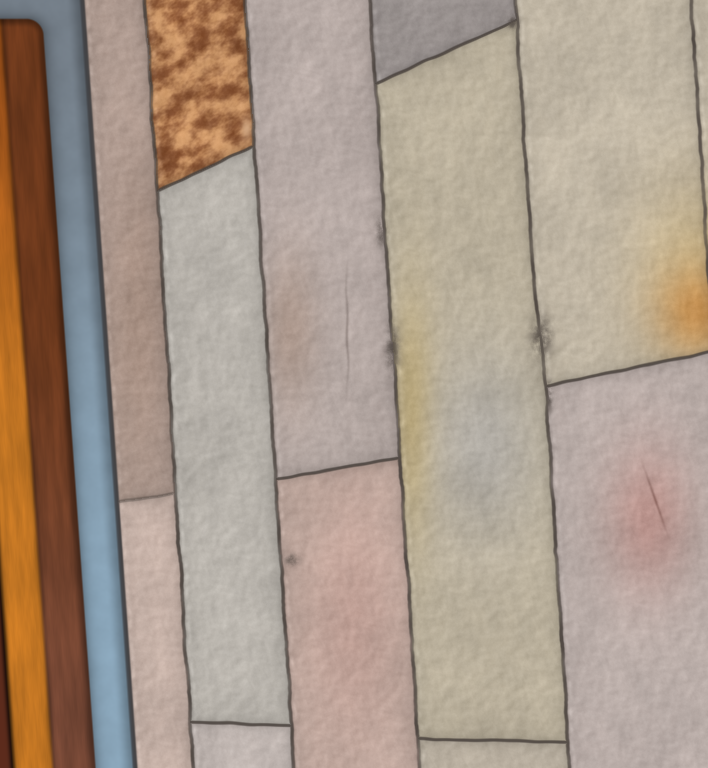
A Shadertoy shader for this texture:

```glsl
// Leaning stone slabs beside a painted frame and strips of varnished wood.
// Slanted seam lines split the wall into columns, sloping joints cut them into
// slabs, and gradient noise adds grain, stains and ragged mortar.

// Seam start, seam slope, and left/right heights of two joints per column
const float START[6] = float[](.107, .189, .319, .482, .671, .90);
const float SLOPE[6] = float[](.069, .0625, .064, .065, .064, .064);
const vec4 JOINTS[5] = vec4[](
    vec4(.654, .642, 2., 2.), vec4(.249, .190, .940, .945),
    vec4(.624, .596, 2., 2.), vec4(.109, .026, .962, .966),
    vec4(.503, .457, 2., 2.));
const vec3 STONE[15] = vec3[](
    vec3(.69, .61, .57), vec3(.77, .69, .65), vec3(.77, .69, .65),
    vec3(.69, .48, .30), vec3(.72, .70, .67), vec3(.75, .71, .69),
    vec3(.71, .66, .64), vec3(.75, .66, .62), vec3(.75, .66, .62),
    vec3(.61, .58, .57), vec3(.73, .69, .61), vec3(.73, .69, .63),
    vec3(.75, .71, .64), vec3(.73, .68, .66), vec3(.73, .68, .66));

vec2 gradient(vec2 cell) {
    float a = 6.2832 * fract(sin(dot(cell, vec2(127.1, 311.7))) * 43758.5);
    return vec2(cos(a), sin(a));
}

float noise(vec2 p) {
    vec2 i = floor(p), f = p - i, w = f * f * f * (f * (f * 6. - 15.) + 10.);
    vec2 x = vec2(1, 0);
    return mix(mix(dot(gradient(i), f), dot(gradient(i + x), f - x), w.x),
               mix(dot(gradient(i + x.yx), f - x.yx), dot(gradient(i + 1.), f - 1.), w.x), w.y);
}

float fbm(vec2 p) {
    float sum = 0., amp = .6;
    for (int i = 0; i < 4; i++) {
        sum += amp * noise(p);
        p = mat2(1.6, 1.2, -1.2, 1.6) * p + 7.3;
        amp *= .55;
    }
    return sum;
}

float seamX(int i, float y) {
    float bend = i == 4 ? .007 * smoothstep(.3, .52, y) : 0.;
    float ragged = i == 0 ? 0. : .004 * fbm(vec2(y * 22., float(i) * 5.3 + .4));
    return START[i] + SLOPE[i] * y + bend + ragged;
}

// Soft elliptical spot
float spot(vec2 p, vec2 centre, vec2 radius) {
    vec2 d = (p - centre) / radius;
    return exp(-dot(d, d));
}

vec3 frameColour(vec2 p, float px) {
    float inner = .053 + .071 * p.y, split = .069 * p.y, outer = .069 * (p.y - .755);
    float streak = fbm(vec2((p.x - split) * 70., p.y * 9.));
    // Painted frame, shaded along both edges
    float edge = START[0] + SLOPE[0] * p.y;
    vec3 paint = mix(vec3(.46, .50, .54), vec3(.55, .66, .74), smoothstep(0., .85, p.y));
    paint *= 1. - .28 * smoothstep(.022, 0., edge - p.x) + .06 * fbm(p * 30.);
    // Wood, with a rounded top corner
    vec3 brown = mix(vec3(.42, .22, .11), vec3(.46, .28, .21), smoothstep(.35, 1., p.y));
    vec3 orange = mix(vec3(.60, .31, .10), vec3(.76, .46, .14), smoothstep(.05, .6, p.y));
    vec3 wood = mix(orange, brown, smoothstep(-.003, .003, p.x - split));
    wood *= 1. + .25 * streak - .25 * spot(p, vec2(split, p.y), vec2(.004, 1.));
    wood = mix(vec3(.36, .17, .11), wood, smoothstep(-px, px, p.x - outer));
    wood *= 1. - .65 * spot(p, vec2(outer, p.y), vec2(.004, 1.));
    float d = length(max(vec2(p.x - inner + .02, .045 - p.y), 0.)) - .02;
    wood *= 1. - .35 * smoothstep(-.012, 0., d);
    paint *= 1. - .3 * exp(-max(d, 0.) * 120.);
    return mix(wood, paint, smoothstep(-px, px * 1.5, d));
}

void mainImage(out vec4 fragColor, in vec2 fragCoord) {
    float px = 1. / iResolution.y;
    vec2 p = vec2(fragCoord.x, iResolution.y - fragCoord.y) * px;  // y runs down

    // Column and nearest seam
    int col = 0;
    float seam = 1., side = 1.;
    for (int i = 0; i < 6; i++) {
        float d = p.x - seamX(i, p.y);
        if (d > 0.) col = min(i, 4);
        if (abs(d) < seam) { seam = abs(d); side = d; }
    }
    float left = seamX(col, p.y), u = (p.x - left) / (seamX(col + 1, p.y) - left);
    vec4 j = JOINTS[col];
    vec2 toJoint = p.y - mix(j.xz, j.yw, u) - .002 * noise(p * 35.);
    int row = int(toJoint.x > 0.) + int(toJoint.y > 0.);
    float joint = min(abs(toJoint.x), abs(toJoint.y));

    // Slab colour and stains
    vec3 c = STONE[col * 3 + row];
    if (col == 1 && row == 0) {
        float s = fbm(mat2(.8, .6, -.6, .8) * p * vec2(30., 42.));
        c = mix(vec3(.50, .30, .18), vec3(.83, .62, .43), smoothstep(-.38, .35, s));
    }
    if (col == 0 && row == 0) c -= vec3(.05, .06, .07) * spot(p, vec2(.18, .42), vec2(.04, .2));
    if (col == 2) {
        c = mix(c, vec3(.66, .56, .50), .6 * spot(p, vec2(.378, .43), vec2(.035, .1)));
        c = mix(c, vec3(.76, .60, .56), .5 * float(row) * spot(p, vec2(.46, .80), vec2(.06, .16)));
    }
    if (col == 3 && row == 1) {
        c = mix(c, vec3(.76, .67, .45), .75 * spot(p, vec2(.537, .54), vec2(.028, .15)));
        c = mix(c, vec3(.68, .67, .66), .7 * spot(p, vec2(.63, .58), vec2(.07, .12)));
    }
    if (col == 4 && row == 0) {
        c = mix(c, vec3(.80, .69, .46), .6 * spot(p, vec2(.91, .36), vec2(.08, .12)));
        c = mix(c, vec3(.78, .55, .29), .85 * spot(p, vec2(.91, .405), vec2(.052, .055)));
    }
    if (col == 4 && row == 1) c = mix(c, vec3(.71, .52, .49), .7 * spot(p, vec2(.845, .675), vec2(.055, .095)));

    // Mottling, embossed grain, scratches
    c *= 1. + .10 * fbm(p * 9. + 3.) + .07 * fbm(p * vec2(45., 28.));
    c += .06 * (fbm(p * 75.) - fbm(p * 75. + vec2(.35, .3)));
    c -= .13 * spot(p, vec2(.452 + .004 * noise(p * 20.), .43), vec2(.0018, .065));
    c -= .16 * spot(p, vec2(.853 + .35 * (p.y - .65), .65), vec2(.002, .035));

    // Mortar lines with a lit rim and ragged dark chips
    float wear = .75 + .5 * noise(p * 28.);
    c += .05 * spot(vec2(side, 0.), vec2(.006, 0.), vec2(.003, 1.)) * (1. + 2. * noise(p * 90.));
    c *= 1. - .16 * exp(-min(seam, joint) * 130.);
    float line = smoothstep(.0024 + px, .0008, seam) * wear;
    line = max(line, smoothstep(.0021 + px, .0007, joint) * (col == 0 ? .4 : .85));
    float chips = spot(p, vec2(.381, .729), vec2(.009, .007)) + spot(p, vec2(.511, .455), vec2(.009, .03))
        + spot(p, vec2(.497, .30), vec2(.007, .018)) + spot(p, vec2(.705, .44), vec2(.014, .025))
        + spot(p, vec2(.667, .03), vec2(.009, .009)) + spot(p, vec2(.715, .515), vec2(.005, .02));
    line = max(line, chips * clamp(.5 + 1.4 * fbm(p * 65.), 0., .8));
    c = mix(c, vec3(.29, .26, .24), clamp(line, 0., .9));
    c = mix(c, vec3(.82, .66, .52), .8 * spot(p, vec2(.321, .168), vec2(.007, .014)));

    // Frame against the wall, with its dark gap
    float gap = p.x - START[0] - SLOPE[0] * p.y;
    c = mix(frameColour(p, px), c, smoothstep(-px, px, gap));
    c = mix(c, vec3(.25, .25, .26), .85 * smoothstep(.0035 + px, .001, abs(gap)));
    fragColor = vec4(clamp(c, 0., 1.), 1.);
}
```
